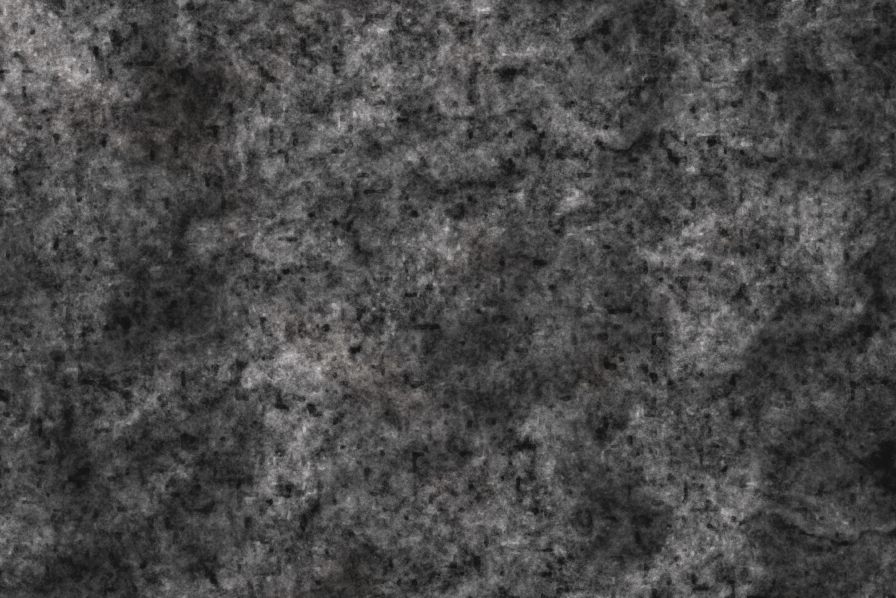
This texture is drawn by a WebGL 1 fragment shader. Its source:

```glsl
precision highp float;
// Weathered dark stone wall: layered value noise gives broad vertical stains,
// slanted streaks, ragged lichen blotches and fine grain; soft ellipses place
// the main pale and sooty areas, and two wavering ledges cross the face.
uniform vec2 u_resolution;

#define BASE_TONE 0.292
#define STAIN_GAIN 0.32
#define STREAK_GAIN 0.26
#define BLOTCH_GAIN 0.38
#define GRAIN_GAIN 0.52
#define GRAIN_SCALE 62.0
#define PIT_DEPTH 0.13
#define FLECK_GAIN 0.13
#define LEDGE_GAIN 0.10
#define STONE_TINT vec3(1.005, 0.992, 1.003)
#define EARTH_TINT vec3(1.045, 0.995, 0.955)

float hash(vec2 cell) {
  vec3 q = fract(cell.xyx * vec3(0.1031, 0.1030, 0.0973));
  q += dot(q, q.yzx + 33.33);
  return fract((q.x + q.y) * q.z);
}

float noise(vec2 p) {
  vec2 cell = floor(p);
  vec2 f = fract(p);
  f = f * f * (3.0 - 2.0 * f);
  float low = mix(hash(cell), hash(cell + vec2(1.0, 0.0)), f.x);
  float high = mix(hash(cell + vec2(0.0, 1.0)), hash(cell + vec2(1.0)), f.x);
  return mix(low, high, f.y);
}

// Layered noise centred on zero; gain sets how rough it is.
float fbm(vec2 p, float gain) {
  float sum = 0.0;
  float weight = 1.0;
  float total = 0.0;
  for (int i = 0; i < 4; i++) {
    sum += weight * (noise(p) - 0.5);
    total += weight;
    weight *= gain;
    p = mat2(0.8, 0.6, -0.6, 0.8) * p * 2.03 + 17.3;
  }
  return sum / total;
}

// Soft elliptical area, 1 at its centre.
float area(vec2 p, vec2 centre, vec2 radius) {
  vec2 d = (p - centre) / radius;
  return exp(-dot(d, d));
}

// Thin edge: lit rim above, narrow shadow below, broken along its length.
float ledge(vec2 p, float height, float seed) {
  float wave = 0.10 * fbm(vec2(p.x * 2.6, seed), 0.5);
  float d = p.y - height - wave;
  float broken = smoothstep(0.35, 0.7, noise(vec2(p.x * 5.0, seed + 9.0)));
  float rim = exp(-pow((d - 0.012) / 0.014, 2.0));
  float shadow = exp(-pow((d + 0.005) / 0.006, 2.0));
  return broken * (0.7 * rim - shadow);
}

void main() {
  vec2 p = gl_FragCoord.xy / u_resolution.y;
  vec2 warp = vec2(fbm(p * 7.0 + 3.0, 0.6), fbm(p * 7.0 + 41.0, 0.6));
  vec2 q = p + 0.16 * warp;

  // Pale lichen areas and dark soot areas
  float pale = area(q, vec2(0.54, 0.30), vec2(0.13, 0.18))
             + area(q, vec2(1.15, 0.50), vec2(0.11, 0.25))
             + 0.5 * area(q, vec2(0.20, 0.93), vec2(0.40, 0.12));
  float soot = area(q, vec2(1.47, 0.30), vec2(0.14, 0.45))
             + area(q, vec2(1.42, 0.88), vec2(0.20, 0.16))
             + area(q, vec2(0.00, 0.52), vec2(0.05, 0.17))
             + 0.8 * area(q, vec2(0.25, 0.84), vec2(0.06, 0.10))
             + 0.8 * area(q, vec2(1.02, 0.12), vec2(0.08, 0.14));

  // Vertical stains, streaks rising to the right, ragged blotches
  float stain = fbm(q * vec2(6.5, 2.4) + 5.0, 0.55);
  vec2 slant = mat2(0.88, -0.47, 0.47, 0.88) * q;
  float streak = fbm(slant * vec2(6.0, 17.0) + 23.0, 0.6);
  float blotch = fbm(q * 21.0 + 61.0, 0.75);
  float tone = BASE_TONE + 0.14 * pale - 0.13 * soot
             + STAIN_GAIN * stain + STREAK_GAIN * streak;

  // Surface texture is stronger where the stone is pale
  float rough = mix(0.6, 1.25, smoothstep(0.14, 0.42, tone));
  float grain = fbm(p * GRAIN_SCALE + 7.0, 0.85);
  tone += rough * (BLOTCH_GAIN * blotch + GRAIN_GAIN * grain);

  // Small dark pits and bright crystal flecks
  float pit = smoothstep(0.74, 0.92, noise(p * 75.0 + 130.0));
  float fleck = smoothstep(0.76, 0.95, noise(p * 120.0 + 210.0));
  tone -= PIT_DEPTH * pit * rough;
  tone += FLECK_GAIN * fleck * rough * smoothstep(-0.1, 0.15, blotch + streak);
  tone += LEDGE_GAIN * (ledge(q, 0.77, 4.5) + ledge(q, 0.11, 31.5));

  // Soft floor keeps the soot from turning flat black
  tone = 0.07 + 0.5 * (tone - 0.07 + sqrt((tone - 0.07) * (tone - 0.07) + 0.003));
  float earth = smoothstep(0.05, 0.25, fbm(p * 5.0 + 83.0, 0.6));
  vec3 colour = tone * mix(STONE_TINT, EARTH_TINT, 0.6 * earth);
  gl_FragColor = vec4(clamp(colour, 0.0, 0.8), 1.0);
}
```
